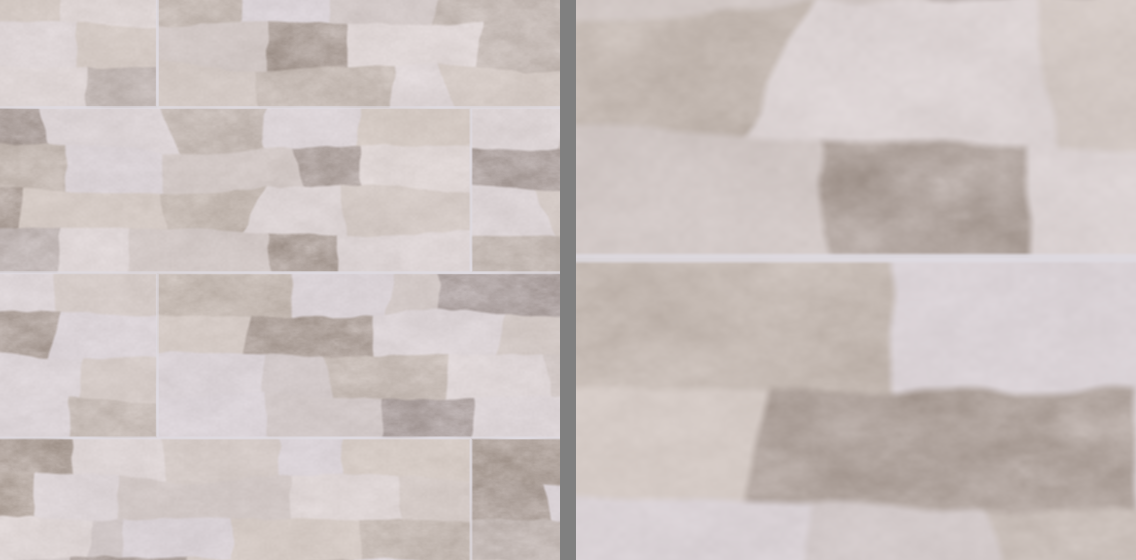
Left, the full canvas; right, a detail of the centre.
Write a Shadertoy shader that draws this texture.

```glsl
// Split-face stone wall tiles: long half-offset tiles, each printed with four
// courses of uneven stones. Stones are layered by soft jittered edges, tinted
// from a four-tone palette, mottled with noise and closed by thin pale grout.

const vec2  TILE_SIZE  = vec2(1.12, 0.295);
const float TOP_JOINT  = 0.192;  // first horizontal joint, from the top
const float EVEN_SHIFT = 0.841;  // vertical joint position in even rows
const int   COURSES = 4;
const int   STONES  = 6;         // stones along one course
const float EDGE_SOFT  = 0.0035;
const float GROUT_HALF = 0.0022;

const vec3 TAUPE  = vec3(0.695, 0.650, 0.632);
const vec3 GREIGE = vec3(0.768, 0.728, 0.712);
const vec3 CREAM  = vec3(0.825, 0.787, 0.775);
const vec3 PALE   = vec3(0.862, 0.830, 0.836);
const vec3 GROUT  = vec3(0.870, 0.855, 0.880);

float hash(vec2 p) {
    return fract(sin(dot(p, vec2(127.1, 311.7))) * 43758.5453);
}

float noise(vec2 p) {
    vec2 i = floor(p), f = fract(p);
    f = f * f * (3.0 - 2.0 * f);
    return mix(mix(hash(i), hash(i + vec2(1, 0)), f.x),
               mix(hash(i + vec2(0, 1)), hash(i + vec2(1, 1)), f.x), f.y);
}

// Layered noise, centred on zero
float fbm(vec2 p) {
    float sum = 0.0, amp = 0.5;
    for (int i = 0; i < 4; i++) {
        sum += amp * (noise(p) - 0.5);
        p = p * 2.03 + 17.3;
        amp *= 0.55;
    }
    return sum;
}

// Soft step across an edge at zero
float cover(float d) {
    return smoothstep(-EDGE_SOFT, EDGE_SOFT, d);
}

// Tone of one stone; darker stones carry stronger mottling
vec3 stoneColor(float pick, float tint, float mottle) {
    vec3 tone = pick < 0.21 ? TAUPE : pick < 0.37 ? GREIGE : pick < 0.66 ? CREAM : PALE;
    float strength = pick < 0.21 ? 0.17 : pick < 0.37 ? 0.11 : 0.05;
    vec3 warmth = (tint - 0.5) * vec3(0.018, 0.012, -0.012);
    return tone + warmth + strength * mottle * vec3(0.95, 1.0, 1.08);
}

// One course of stones; local is measured from the tile corner
vec3 courseColor(vec2 local, vec2 seed, float midY, float mottle) {
    float phase = hash(seed + 3.7);
    float cell = TILE_SIZE.x / float(STONES);
    vec3 color = stoneColor(phase, hash(seed + 8.1), mottle);
    for (int i = 1; i < STONES; i++) {
        float n = float(i);
        vec2 id = seed + vec2(n * 1.37, n * 2.11);
        float lean = 2.0 * hash(id + 5.3) - 1.0;
        float edge = cell * (n + 0.75 * (hash(id) - 0.5));
        edge += 0.5 * lean * lean * lean * (local.y - midY);
        edge += 0.008 * (noise(vec2(local.y * 45.0, n) + seed) - 0.5);
        float pick = fract(phase + n * 0.618 + 0.1 * hash(id + 1.9));
        vec3 stone = stoneColor(pick, hash(id + 8.1), mottle);
        color = mix(color, stone, cover(local.x - edge));
    }
    return color;
}

// Uneven boundary above course n: broad steps plus small chips
float courseEdge(float x, float n, vec2 seed) {
    float broad = noise(vec2(x * 6.0, n * 4.3) + seed) - 0.5;
    float chips = noise(vec2(x * 38.0, n * 9.1) + seed) - 0.5;
    return TILE_SIZE.y * n / float(COURSES) + 0.024 * broad + 0.005 * chips;
}

// All courses of one tile, from top to bottom
vec3 tileColor(vec2 local, vec2 tile, float mottle) {
    vec2 seed = tile * vec2(13.7, 7.9) + 31.0;
    float pitch = TILE_SIZE.y / float(COURSES);
    vec3 color = courseColor(local, seed, 0.5 * pitch, mottle);
    for (int c = 1; c < COURSES; c++) {
        float n = float(c);
        vec3 course = courseColor(local, seed + n * vec2(3.1, 5.7), (n + 0.5) * pitch, mottle);
        color = mix(color, course, cover(local.y - courseEdge(local.x, n, seed)));
    }
    return color;
}

// Grout strength at a distance from the nearest joint
float joint(float x, float size) {
    float d = min(x, size - x);
    return 1.0 - smoothstep(GROUT_HALF * 0.5, GROUT_HALF * 1.8, d);
}

void mainImage(out vec4 fragColor, in vec2 fragCoord) {
    vec2 p = fragCoord / iResolution.y;
    p.y = 1.0 - p.y;

    // Tile grid, alternate rows shifted by half a tile
    float row = floor((p.y - TOP_JOINT) / TILE_SIZE.y);
    float shift = EVEN_SHIFT - 0.5 * TILE_SIZE.x * mod(row, 2.0);
    vec2 grid = (p - vec2(shift, TOP_JOINT)) / TILE_SIZE;
    vec2 local = fract(grid) * TILE_SIZE;

    // Stone face: stretched mottling, cloudy fading and fine grain
    float mottle = fbm(p * vec2(20.0, 34.0)) + 0.5 * fbm(p * vec2(65.0, 90.0) + 9.0);
    vec3 color = tileColor(local, floor(grid), mottle);
    color += 0.035 * fbm(p * vec2(5.0, 9.0) + 40.0) + 0.012 * (noise(p * 230.0) - 0.5);

    // Grout, fading unevenly along its length
    float wear = 0.6 + 0.4 * noise(p * 14.0);
    float grout = max(joint(local.x, TILE_SIZE.x), joint(local.y, TILE_SIZE.y));
    fragColor = vec4(mix(color, GROUT, grout * wear), 1.0);
}
```
